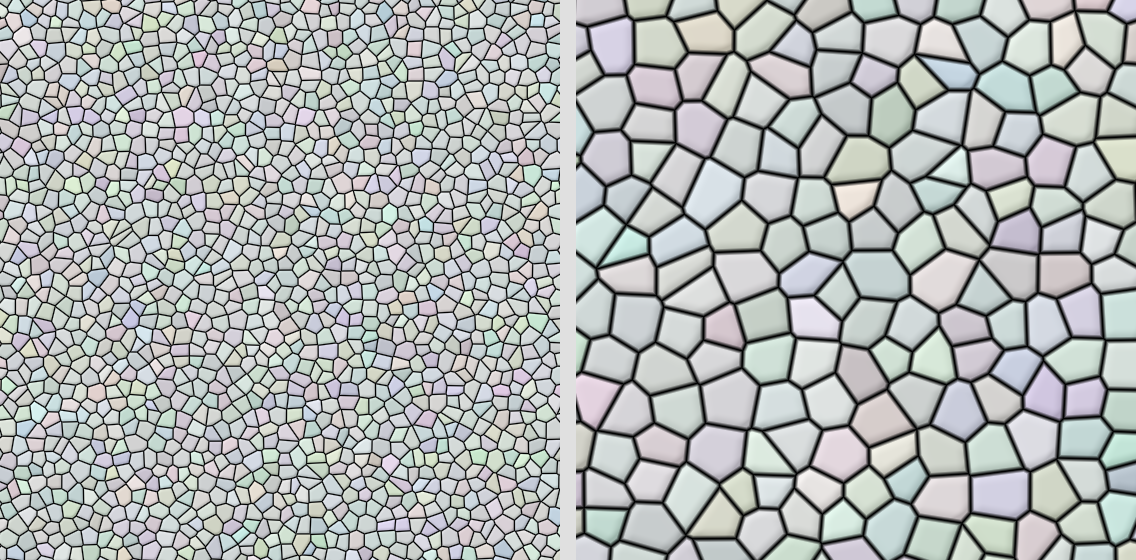
Left, the full canvas; right, a detail of the centre.
A WebGL 1 fragment shader for this texture:

```glsl
precision highp float;

uniform vec2 u_resolution;

const float COLUMNS = 37.0;         // tiles across the canvas
const float ROW_HEIGHT = 0.9;       // row spacing, in column widths
const float JITTER = 0.82;          // irregularity of the tile centres
const float JOINT_CORE = 0.005;     // half width of the solid dark joint
const float JOINT_WIDTH = 0.08;     // half width including the soft flank
const float BEVEL_WIDTH = 0.28;
const float HIGHLIGHT_STRENGTH = 0.06;
const float SHADOW_STRENGTH = 0.14;
const float TONE_SPREAD = 0.11;     // lightness variation between tiles
const float TINT_SPREAD = 0.13;     // hue variation between tiles
const vec3 TILE_COLOR = vec3(0.822, 0.842, 0.838);
const vec3 JOINT_COLOR = vec3(0.005, 0.007, 0.007);
const vec2 LIGHT_DIRECTION = vec2(-0.55, 0.835);

float hash(vec2 p) {
  return fract(sin(dot(p, vec2(127.1, 311.7))) * 43758.5453);
}

// Mostly small values, with a few strong outliers
float rareSpread(vec2 p) {
  float h = hash(p) - 0.5;
  return 0.2 * h + 3.2 * h * h * h;
}

// Jittered tile centre on staggered rows
vec2 tileCenter(vec2 cell) {
  vec2 jitter = vec2(hash(cell), hash(cell + 57.3)) - 0.5;
  float stagger = 0.5 * mod(cell.y, 2.0) - 0.25;
  return (cell + 0.5 + JITTER * jitter + vec2(stagger, 0.0)) * vec2(1.0, ROW_HEIGHT);
}

vec2 nearestCell(vec2 p) {
  vec2 base = floor(p / vec2(1.0, ROW_HEIGHT));
  vec2 best = base;
  float bestDistance = 100.0;
  for (int y = -2; y <= 2; y++) {
    for (int x = -2; x <= 2; x++) {
      vec2 cell = base + vec2(float(x), float(y));
      vec2 toCenter = tileCenter(cell) - p;
      float d = dot(toCenter, toCenter);
      if (d < bestDistance) {
        bestDistance = d;
        best = cell;
      }
    }
  }
  return best;
}

// x: distance to the closest joint, y: directional bevel light
vec2 edgeAndBevel(vec2 p, vec2 cell) {
  vec2 center = tileCenter(cell);
  float edge = 10.0;
  float bevel = 0.0;
  for (int y = -2; y <= 2; y++) {
    for (int x = -2; x <= 2; x++) {
      if (x == 0 && y == 0) continue;
      vec2 neighbor = tileCenter(cell + vec2(float(x), float(y)));
      vec2 normal = normalize(neighbor - center);
      float d = dot(0.5 * (center + neighbor) - p, normal);
      edge = min(edge, d);
      bevel += dot(normal, LIGHT_DIRECTION) * (1.0 - smoothstep(0.0, BEVEL_WIDTH, d));
    }
  }
  return vec2(edge, clamp(bevel, -1.0, 1.0));
}

vec3 tileColor(vec2 cell) {
  float tone = rareSpread(cell + 11.7);
  vec3 tint = vec3(rareSpread(cell + 23.1), rareSpread(cell + 37.9), rareSpread(cell + 71.3));
  return TILE_COLOR + TONE_SPREAD * tone + TINT_SPREAD * tint;
}

void main() {
  vec2 p = gl_FragCoord.xy / u_resolution.y * COLUMNS;
  float pixel = COLUMNS / u_resolution.y;

  vec2 cell = nearestCell(p);
  vec2 relief = edgeAndBevel(p, cell);

  float light = HIGHLIGHT_STRENGTH * max(relief.y, 0.0) + SHADOW_STRENGTH * min(relief.y, 0.0);
  vec3 tile = tileColor(cell) + light;
  float flank = max(JOINT_WIDTH, pixel) - JOINT_CORE;
  float coverage = clamp((relief.x - JOINT_CORE) / flank, 0.0, 1.0);
  gl_FragColor = vec4(clamp(mix(JOINT_COLOR, tile, coverage), 0.0, 1.0), 1.0);
}
```
